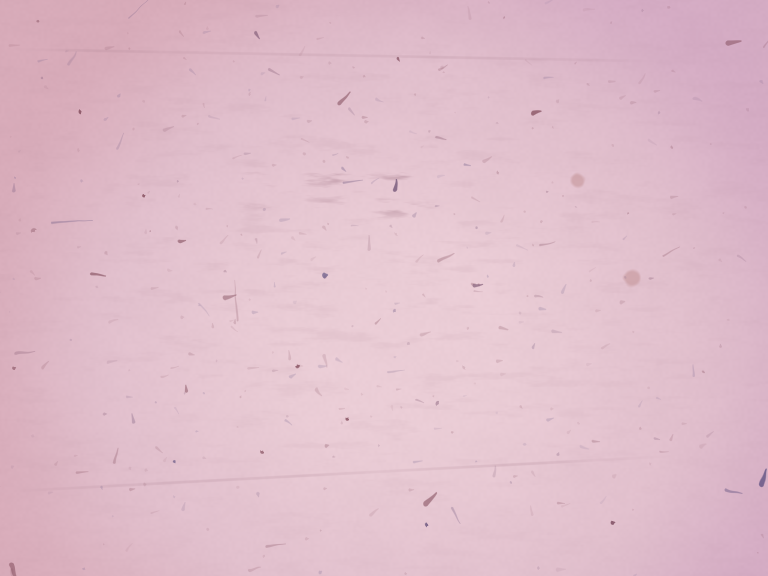
A WebGL 1 fragment shader for this texture:

```glsl
precision highp float;
// Pale pink scuffed board with soft vignette, specks, scratches and smudges.
uniform vec2 u_resolution;

#define CENTRE_PINK vec3(0.918, 0.803, 0.838)
#define MIDDLE_PINK vec3(0.882, 0.750, 0.802)
#define LEFT_ROSE vec3(0.845, 0.670, 0.725)
#define RIGHT_LILAC vec3(0.830, 0.670, 0.765)
#define SMUDGE_TINT vec3(0.66, 0.50, 0.56)
#define BLOT_TINT vec3(0.76, 0.57, 0.58)
#define GRAIN 0.010
#define MOTTLE 0.016

float hash(vec2 p) {
  vec3 q = fract(vec3(p.xyx) * 0.1031);
  q += dot(q, q.yzx + 33.33);
  return fract((q.x + q.y) * q.z);
}

float noise(vec2 p) {
  vec2 i = floor(p), f = fract(p);
  f = f * f * (3.0 - 2.0 * f);
  return mix(mix(hash(i), hash(i + vec2(1.0, 0.0)), f.x),
             mix(hash(i + vec2(0.0, 1.0)), hash(i + 1.0), f.x), f.y);
}

float fbm(vec2 p) {
  float sum = 0.0, amp = 0.5;
  for (int i = 0; i < 4; i++) {
    sum += amp * noise(p);
    p = p * 2.03 + 17.7;
    amp *= 0.5;
  }
  return sum;
}

// Wear is strongest around the middle of the board.
float wear(vec2 p) {
  vec2 d = (p - vec2(0.62, 0.56)) / vec2(0.62, 0.42);
  return 0.22 + 0.78 * exp(-dot(d, d));
}

// Tapered stroke from a to a + dir * len.
float stroke(vec2 p, vec2 a, vec2 dir, float len, float radius, float blur) {
  float along = clamp(dot(p - a, dir), 0.0, len);
  float taper = 1.0 - 0.7 * along / max(len, 0.0001);
  float d = length(p - a - dir * along) - radius * taper;
  return 1.0 - smoothstep(-blur, blur, d);
}

// One random mark per cell, mostly lying near the horizontal.
vec3 addMarks(vec3 color, vec2 p, float cell, float chance, float len,
              float radius, float strength, float seed) {
  vec2 home = floor(p / cell);
  float blur = max(0.0013, 0.7 / u_resolution.y);
  for (int y = -1; y <= 1; y++) {
    for (int x = -1; x <= 1; x++) {
      vec2 id = home + vec2(float(x), float(y));
      vec2 key = id + 50.0 + seed * 37.0;
      vec2 start = (id + vec2(hash(key), hash(key + 11.3))) * cell;
      float present = step(hash(key + 23.7), chance * wear(start));
      float turn = 2.0 * hash(key + 31.9) - 1.0;
      float angle = 1.6 * turn * abs(turn) + 0.15;
      float size = hash(key + 47.1);
      float shape = stroke(p, start, vec2(cos(angle), sin(angle)),
                           len * size * size, radius * (0.6 + 0.6 * hash(key + 5.2)), blur);
      float hue = hash(key + 71.3);
      vec3 ink = mix(vec3(0.52, 0.31, 0.37), vec3(0.36, 0.31, 0.50), smoothstep(0.5, 0.9, hue));
      float opacity = strength * (0.4 + 0.6 * hash(key + 83.9));
      color = mix(color, ink, shape * present * opacity);
    }
  }
  return color;
}

// Thin, broken line across the board.
float crease(vec2 uv, float left, float slope) {
  float d = abs(uv.y - left - slope * uv.x);
  float ends = smoothstep(0.0, 0.12, uv.x) * (1.0 - smoothstep(0.7, 0.9, uv.x));
  return (1.0 - smoothstep(0.0008, 0.0038, d)) * ends * (0.4 + 0.6 * noise(uv * 18.0));
}

void main() {
  vec2 uv = gl_FragCoord.xy / u_resolution;
  vec2 p = gl_FragCoord.xy / u_resolution.y;

  // Vignette from pale centre to rose and lilac sides
  float r = length((uv - vec2(0.52, 0.40)) * vec2(1.0, 0.82));
  r += 0.05 * (fbm(p * 3.0) - 0.47);
  vec3 edge = mix(LEFT_ROSE, RIGHT_LILAC, smoothstep(0.2, 0.85, uv.x));
  vec3 color = mix(CENTRE_PINK, MIDDLE_PINK, smoothstep(0.10, 0.42, r));
  color = mix(color, edge, smoothstep(0.36, 0.60, r));
  color += MOTTLE * (fbm(p * vec2(14.0, 22.0)) - 0.47);
  color += GRAIN * (noise(p * 190.0) - 0.5);

  // Horizontal smudges in two rubbed bands
  float bands = exp(-pow((uv.y - 0.69) / 0.018, 2.0)) + exp(-pow((uv.y - 0.64) / 0.014, 2.0));
  float streaks = smoothstep(0.50, 0.78, fbm(p * vec2(16.0, 75.0)));
  float patches = smoothstep(0.42, 0.75, noise(p * vec2(6.0, 4.0) + 8.0));
  color = mix(color, SMUDGE_TINT, streaks * (0.10 * wear(p) + 0.40 * bands * patches));

  // Creases and two round stains
  float creases = crease(uv, 0.915, -0.025) + crease(uv, 0.146, 0.071);
  color = mix(color, SMUDGE_TINT, 0.24 * creases);
  for (int i = 0; i < 2; i++) {
    float k = float(i);
    vec2 blot = vec2(1.003 + 0.094 * k, 0.687 - 0.17 * k);
    float d = length(p - blot) + 0.003 * (noise(p * 110.0) - 0.5);
    color = mix(color, BLOT_TINT, 0.55 * (1.0 - smoothstep(0.008, 0.015, d - 0.002 * k)));
  }

  // Scattered marks, from faint flecks to dark chips and long scratches
  vec2 bent = p + 0.004 * (vec2(noise(p * 60.0), noise(p * 60.0 + 40.0)) - 0.5);
  color = addMarks(color, bent, 0.040, 0.55, 0.018, 0.0026, 0.20, 1.0);
  color = addMarks(color, bent, 0.075, 0.50, 0.032, 0.0026, 0.34, 2.0);
  color = addMarks(color, bent, 0.120, 0.50, 0.028, 0.0042, 0.85, 3.0);
  color = addMarks(color, bent, 0.240, 0.60, 0.110, 0.0018, 0.35, 4.0);

  gl_FragColor = vec4(clamp(color, 0.0, 1.0), 1.0);
}
```
